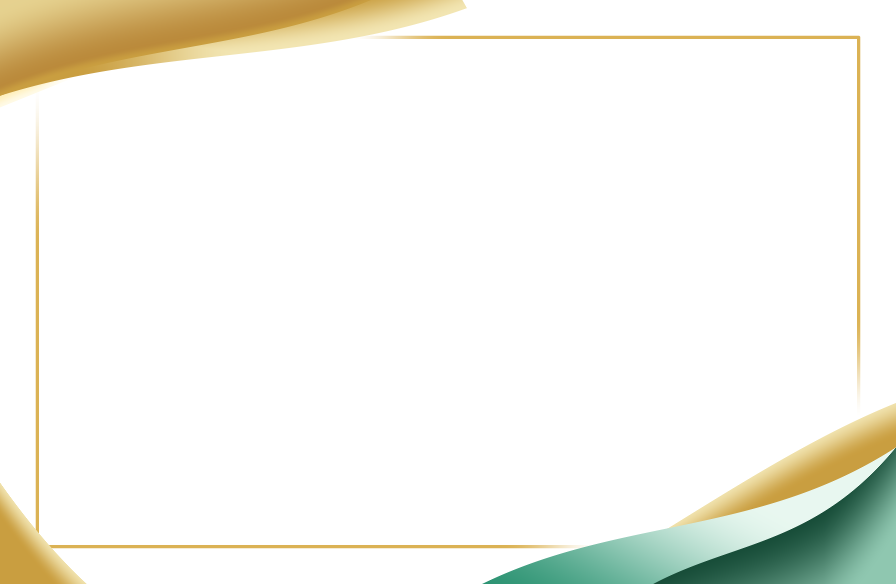
This background is drawn by a Shadertoy shader. Its source:

```glsl
// White card with a fading gold frame, gold ribbons top left, gold and green ribbons bottom right.

// Smooth height curve through four evenly spaced heights between x0 and x1.
float curve(float x, float x0, float x1, vec4 heights) {
    float t = 3.0 * (x - x0) / (x1 - x0);
    float a = t - 1.0, b = t - 2.0, c = t - 3.0;
    return dot(heights, vec4(-a * b * c / 6.0, t * b * c / 2.0, -t * a * c / 2.0, t * a * b / 6.0));
}

// Antialiased coverage of a signed distance, positive inside.
float cover(float d) {
    return clamp(0.5 + d * iResolution.y, 0.0, 1.0);
}

void mainImage(out vec4 fragColor, in vec2 fragCoord) {
    vec2 uv = fragCoord / iResolution.xy;
    float x = uv.x, y = uv.y;
    float aspect = iResolution.x / iResolution.y;
    vec3 gold = vec3(0.79, 0.62, 0.25);
    vec3 paleGold = vec3(0.95, 0.90, 0.70);
    vec3 color = vec3(1.0);

    // Thin frame, fading out toward the two ribbon corners
    vec2 q = abs(uv - 0.5) * vec2(aspect, 1.0) - vec2(0.4583 * aspect, 0.436);
    float box = length(max(q, 0.0)) + min(max(q.x, q.y), 0.0);
    float fadeTopLeft = max(smoothstep(0.39, 0.50, x), 1.0 - smoothstep(0.58, 0.86, y));
    float fadeBottomRight = max(1.0 - smoothstep(0.56, 0.67, x), smoothstep(0.28, 0.46, y));
    color = mix(color, vec3(0.86, 0.70, 0.33), cover(0.0028 - abs(box)) * fadeTopLeft * fadeBottomRight);

    // Cream sliver below the upper ribbons
    float sliver = y - 0.816 - 0.62 * x;
    vec3 cream = mix(vec3(1.0, 0.98, 0.90), vec3(1.0, 0.94, 0.74), smoothstep(0.0, 0.02, sliver));
    color = mix(color, cream, cover(sliver) * (1.0 - smoothstep(0.04, 0.09, x)));

    // Upper back ribbon with a slanted end
    float back = y - curve(x, 0.0, 0.521, vec4(0.836, 0.891, 0.923, 0.986));
    float end = (0.516 + 0.37 * (1.0 - y) - x) * aspect;
    float backTone = max(smoothstep(0.0, 0.075, back), 1.0 - smoothstep(0.08, 0.27, x));
    color = mix(color, mix(paleGold, gold, backTone), cover(min(back, end)));

    // Upper front ribbon, darkest just above its edge
    float front = y - curve(x, 0.0, 0.414, vec4(0.836, 0.898, 0.938, 1.0));
    vec3 frontColor = mix(vec3(0.73, 0.54, 0.23), vec3(0.90, 0.82, 0.56), smoothstep(0.01, 0.15, front));
    frontColor = mix(gold, frontColor, smoothstep(0.0, 0.018, front));
    color = mix(color, frontColor, cover(front));

    // Lower gold ribbon
    float lower = curve(x, 0.742, 1.0, vec4(0.092, 0.173, 0.248, 0.31)) - y;
    color = mix(color, mix(paleGold, gold, smoothstep(-0.01, 0.06, lower)), cover(lower));

    // Mint ribbon, brightening to the right
    float mint = curve(x, 0.538, 1.0, vec4(0.0, 0.078, 0.131, 0.234)) - y;
    vec3 mintColor = mix(vec3(0.16, 0.57, 0.44), vec3(0.91, 0.97, 0.94), smoothstep(0.50, 1.02, x + 1.2 * y));
    color = mix(color, mintColor, cover(mint));

    // Deep green fold, shadowed along its upper edge
    float fold = curve(x, 0.729, 1.0, vec4(0.0, 0.056, 0.115, 0.234)) - y;
    float light = smoothstep(-0.02, 0.20, fold + 0.6 * max(x - 0.92, 0.0));
    color = mix(color, mix(vec3(0.08, 0.29, 0.21), vec3(0.56, 0.78, 0.69), light), cover(fold));

    fragColor = vec4(color, 1.0);
}
```
